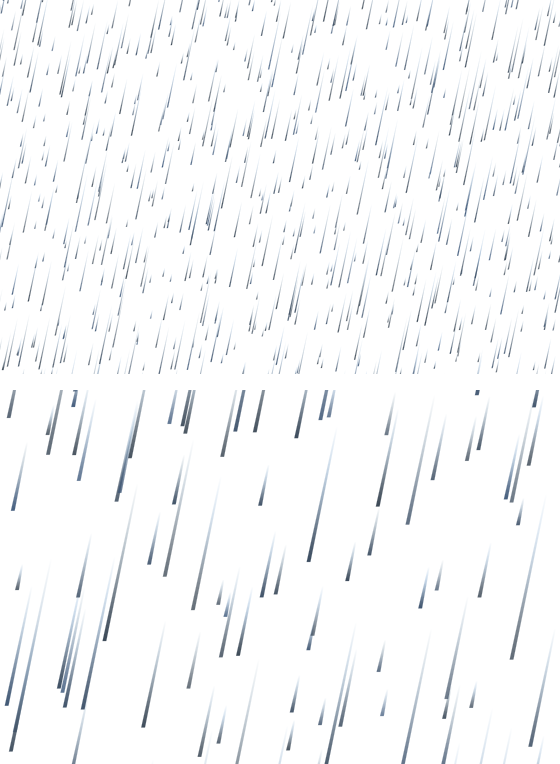
Top, the full canvas; bottom, a detail of the centre.
Reproduce this pattern procedurally as a Shadertoy shader.

```glsl
// Slanted rain on white: thin streaks with a dark, crisp head at the bottom
// that taper and fade upward into pale blue. Each layer is a sheared grid with
// one random streak per cell; columns are shifted so that no rows show.

const int   LAYERS       = 5;
const float SLANT        = 0.21;              // sideways drift per unit of height
const vec2  CELL         = vec2(0.06, 0.19);  // in canvas heights
const float MARGIN       = 0.005;             // keeps streaks inside their cell
const float LENGTH_MIN   = 0.022;
const float LENGTH_MAX   = 0.158;
const float LENGTH_SKEW  = 1.8;               // above 1 favours short streaks
const float HEAD_WIDTH   = 0.0034;
const float TAIL_WIDTH   = 0.0014;
const float FADE_POWER   = 0.85;
const float OPACITY_MIN  = 0.75;
const float FILTER_WIDTH = 1.15;              // edge softness in pixels

const vec3 PAPER      = vec3(1.0);
const vec3 HEAD_SLATE = vec3(0.22, 0.27, 0.32);
const vec3 HEAD_BLUE  = vec3(0.24, 0.35, 0.49);
const vec3 TAIL_GREY  = vec3(0.50, 0.60, 0.67);
const vec3 TAIL_BLUE  = vec3(0.47, 0.66, 0.85);

vec4 hash4(vec3 p)
{
    vec4 h = fract(p.xyzx * vec4(0.1031, 0.1030, 0.0973, 0.1099));
    h += dot(h, h.wzxy + 33.33);
    return fract((h.xxyz + h.yzzw) * h.zywx);
}

// Share of a filter window of the given size covered by a centred band
float bandCoverage(float offset, float halfWidth, float window)
{
    float right = min(offset + 0.5 * window, halfWidth);
    float left  = max(offset - 0.5 * window, -halfWidth);
    return max(right - left, 0.0) / window;
}

// Streak colour in rgb, coverage in a
vec4 streak(vec2 p, float layer, float window)
{
    // Sheared cell with a random shift per layer and column
    p.x -= SLANT * p.y;
    p.x += CELL.x * hash4(vec3(layer, 7.0, 3.0)).x;
    float column = floor(p.x / CELL.x);
    p.y += CELL.y * hash4(vec3(column, layer, 51.0)).y;
    vec2 id = vec2(column, floor(p.y / CELL.y));
    vec2 local = p - id * CELL;

    // Random length, place and tint
    vec4 rnd  = hash4(vec3(id, layer * 17.0 + 5.0));
    vec4 look = hash4(vec3(id, layer * 29.0 + 90.0));
    float len = mix(LENGTH_MIN, LENGTH_MAX, pow(rnd.z, LENGTH_SKEW));
    vec2 head = MARGIN + rnd.xy * (CELL - 2.0 * MARGIN - vec2(0.0, len));

    // Taper and fade from the head (0) to the tail (1)
    vec2 d = local - head;
    float along = clamp(d.y / len, 0.0, 1.0);
    float halfWidth = 0.5 * mix(HEAD_WIDTH, TAIL_WIDTH, along);
    float coverage = bandCoverage(d.x, halfWidth, window)
                   * clamp(d.y / window + 0.5, 0.0, 1.0);
    float opacity = mix(OPACITY_MIN, 1.0, look.x) * pow(1.0 - along, FADE_POWER);

    vec3 headColour = mix(HEAD_SLATE, HEAD_BLUE, look.y * look.y);
    vec3 tailColour = mix(TAIL_GREY, TAIL_BLUE, look.z);
    vec3 colour = mix(headColour, tailColour, smoothstep(0.1, 0.9, along));
    return vec4(colour, coverage * opacity);
}

void mainImage(out vec4 fragColor, in vec2 fragCoord)
{
    vec2 p = fragCoord / iResolution.y;
    float window = FILTER_WIDTH / iResolution.y;

    vec3 colour = PAPER;
    for (int i = 0; i < LAYERS; i++)
    {
        vec4 drop = streak(p, float(i), window);
        colour = mix(colour, drop.rgb, drop.a);
    }
    fragColor = vec4(colour, 1.0);
}
```
